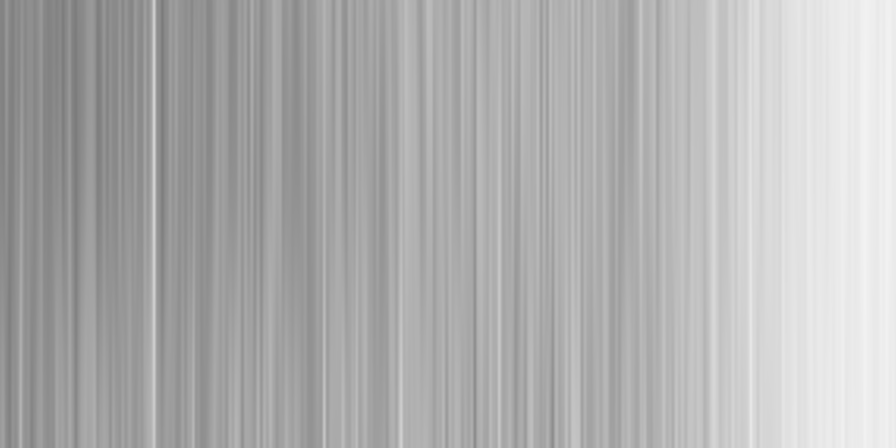
Give the GLSL for this texture, as a Shadertoy shader.

```glsl
// Brushed metal: fine vertical streaks under a soft light from the right.

float hash(vec2 cell) {
    vec3 p = fract(vec3(cell.xyx) * 0.1031);
    p += dot(p, p.yzx + 33.33);
    return fract((p.x + p.y) * p.z);
}

// Value noise in the range -1 to 1
float noise(vec2 p) {
    vec2 cell = floor(p);
    vec2 f = fract(p);
    f = f * f * (3.0 - 2.0 * f);
    float low = mix(hash(cell), hash(cell + vec2(1.0, 0.0)), f.x);
    float high = mix(hash(cell + vec2(0.0, 1.0)), hash(cell + vec2(1.0, 1.0)), f.x);
    return 2.0 * mix(low, high, f.y) - 1.0;
}

// Broad light: dim at the upper left, a bright band at the right
float sheen(vec2 uv) {
    float light = mix(0.54, 0.69, smoothstep(-0.1, 0.74, uv.x));
    light += 0.04 * (1.0 - smoothstep(0.2, 0.6, uv.x)) * (1.0 - smoothstep(0.0, 0.65, uv.y));
    light -= 0.02 * (1.0 - smoothstep(0.0, 0.25, uv.x)) * smoothstep(0.45, 0.9, uv.y);
    light += 0.18 * smoothstep(0.69, 0.91, uv.x);
    light += 0.06 * smoothstep(0.82, 0.98, uv.x);
    return light;
}

// Layers of noise, each finer across and stretched along the height
float streaks(vec2 uv) {
    float sum = 0.0;
    float frequency = 58.0;
    float weight = 0.016;
    for (int i = 0; i < 4; i++) {
        float layer = float(i);
        // Fade layers finer than the pixel grid
        float visible = 1.0 - smoothstep(0.6, 1.2, frequency / iResolution.x);
        vec2 p = vec2(uv.x * frequency + 17.3 * layer, uv.y * 1.2 + 9.37 * layer);
        sum += weight * visible * noise(p);
        frequency *= 1.7;
        weight *= 1.5;
    }
    return sum;
}

// Distinct scratches: position, strength, weight at the bottom, weight at the top
float scratches(vec2 uv) {
    const vec4 lines[12] = vec4[12](
        vec4(0.023, 0.12, 1.0, 0.1), vec4(0.172, 0.18, 0.8, 1.0),
        vec4(0.181, -0.08, 0.2, 1.0), vec4(0.216, 0.12, 1.0, 0.2),
        vec4(0.362, 0.10, 1.0, 0.4), vec4(0.398, 0.10, 0.9, 0.6),
        vec4(0.448, 0.12, 1.0, 0.1), vec4(0.530, -0.08, 1.0, 0.6),
        vec4(0.557, 0.10, 1.0, 0.2), vec4(0.617, -0.13, 1.0, 0.2),
        vec4(0.715, 0.08, 0.4, 1.0), vec4(0.838, 0.07, 0.9, 1.0));
    float sum = 0.0;
    for (int i = 0; i < 12; i++) {
        float offset = (uv.x - lines[i].x) / 0.002;
        float strength = lines[i].y * mix(lines[i].z, lines[i].w, uv.y);
        sum += strength * exp(-offset * offset);
    }
    return sum;
}

void mainImage(out vec4 fragColor, in vec2 fragCoord) {
    vec2 uv = fragCoord / iResolution.xy;

    // The grain washes out in the bright band
    float contrast = mix(1.0, 0.3, smoothstep(0.68, 0.97, uv.x));
    float value = sheen(uv) + contrast * streaks(uv) + scratches(uv);

    fragColor = vec4(vec3(clamp(value, 0.0, 1.0)), 1.0);
}
```
